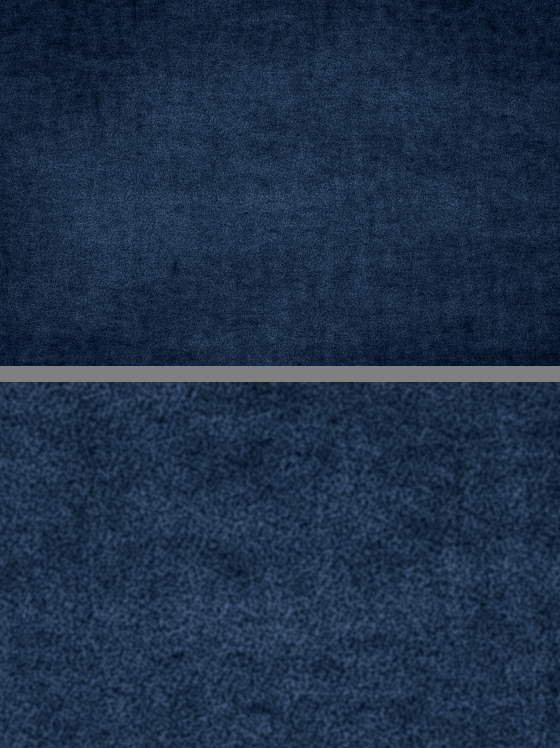
Top: the whole. Bottom: its middle third, enlarged.
Give the GLSL for this texture, as a Shadertoy shader.

```glsl
// Worn navy cloth: a vignetted blue ground, mottled by stretched gradient noise
// along warp and weft, with dark flecks, a few creases and a fine fibre grain.
// All layers add up to one tone value, which is mapped to a blue ramp.

vec2 hash2(vec2 cell) {
    vec3 q = fract(cell.xyx * vec3(0.1031, 0.1030, 0.0973));
    q += dot(q, q.yzx + 33.33);
    return fract((q.xx + q.yz) * q.zy);
}

vec2 gradientAt(vec2 cell) {
    float angle = 6.2832 * hash2(cell).x;
    return vec2(cos(angle), sin(angle));
}

float gradientNoise(vec2 p) {
    vec2 i = floor(p), f = p - i;
    vec2 u = f * f * f * (f * (f * 6.0 - 15.0) + 10.0);
    vec2 e = vec2(1.0, 0.0);
    float bottom = mix(dot(gradientAt(i), f), dot(gradientAt(i + e.xy), f - e.xy), u.x);
    float top = mix(dot(gradientAt(i + e.yx), f - e.yx), dot(gradientAt(i + 1.0), f - 1.0), u.x);
    return mix(bottom, top, u.y);
}

// Soft patches and broken streaks along both thread directions
float mottling(vec2 p) {
    vec2 warp = 0.03 * vec2(gradientNoise(p * 7.0 + 3.0), gradientNoise(p * 6.0 + 41.0));
    vec2 q = p + warp;
    float tone = 1.3 * gradientNoise(q * vec2(2.2, 4.0) + 11.0);
    tone += 0.9 * gradientNoise(q * vec2(6.0, 23.0) + 23.0);
    tone += 0.8 * gradientNoise(q * vec2(36.0, 6.0) + 37.0);
    tone += 0.9 * gradientNoise(q * vec2(24.0, 45.0) + 53.0);
    tone += 1.0 * gradientNoise(q * vec2(38.0, 88.0) + 61.0);
    tone += 0.7 * gradientNoise(q * vec2(95.0, 30.0) + 67.0);
    return tone;
}

// Small dark dashes, mostly along the weft
float flecks(vec2 p) {
    float weft = smoothstep(0.28, 0.50, gradientNoise(p * vec2(30.0, 80.0) + 71.0));
    float warp = smoothstep(0.34, 0.55, gradientNoise(p * vec2(75.0, 22.0) + 89.0));
    return weft + 0.7 * warp;
}

// Scattered tapered marks: dark upright creases and pale level slubs
float creases(vec2 p, float aspect) {
    float tone = 0.0;
    for (int k = 0; k < 12; k++) {
        vec2 seed = hash2(vec2(float(k) * 7.0 + 2.0, 19.0));
        vec2 d = p - seed * vec2(aspect, 1.0);
        bool upright = k % 2 == 0;
        if (!upright) d = vec2(d.y - 0.15 * d.x, d.x);
        d.x += 0.012 * gradientNoise(vec2(d.y * 22.0, float(k) * 3.7));
        float halfLength = mix(0.03, 0.09, seed.y);
        float taper = 1.0 - smoothstep(0.0, halfLength, abs(d.y));
        float mark = taper * exp(-pow(d.x / 0.005, 2.0));
        tone += upright ? -1.4 * mark : 0.8 * mark;
    }
    return tone;
}

// Fine fibres, slightly slanted like twill, with a sharper speckle on top
float fibreGrain(vec2 p) {
    vec2 slanted = mat2(0.88, 0.47, -0.47, 0.88) * p;
    return 2.1 * gradientNoise(slanted * vec2(190.0, 150.0))
         + 2.7 * gradientNoise(slanted.yx * 265.0 + 17.0);
}

void mainImage(out vec4 fragColor, in vec2 fragCoord) {
    vec2 uv = fragCoord / iResolution.xy;
    float aspect = iResolution.x / iResolution.y;
    vec2 p = vec2(uv.x * aspect, uv.y);

    // Light falls off from just left of the middle
    vec2 fromLight = uv - vec2(0.47, 0.51);
    float tone = 1.05 - 6.2 * dot(fromLight, fromLight);

    tone += mottling(p);
    tone -= 1.0 * flecks(p);
    tone += creases(p, aspect);
    // Grain shows less in the dark corners
    tone += fibreGrain(p) * clamp(0.95 + 0.18 * tone, 0.6, 1.25);

    vec3 navy = vec3(0.096, 0.166, 0.258);
    vec3 toneStep = vec3(0.036, 0.042, 0.050);
    fragColor = vec4(max(navy + toneStep * tone, vec3(0.01, 0.04, 0.09)), 1.0);
}
```
